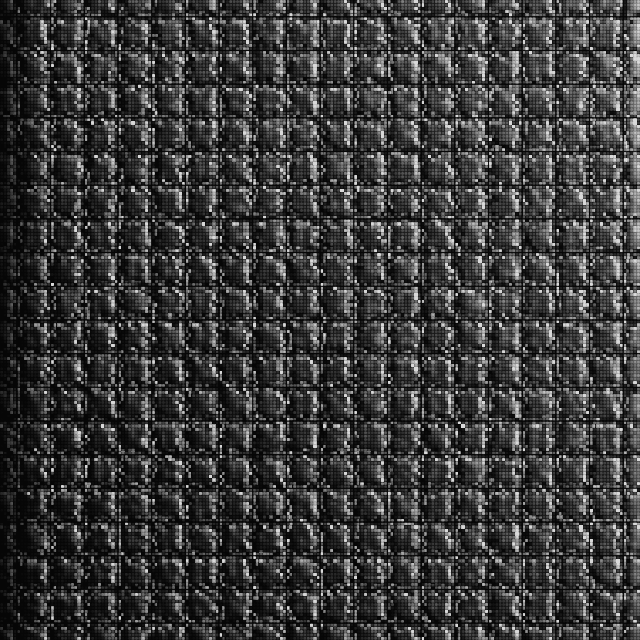
A Shadertoy shader for this pattern:

```glsl
#define REPEATS 19.0
#define STUDS 10.0
#define PAD_HALF 0.43
#define PAD_ROUND 0.15
#define EDGE_JITTER 0.24
#define LUMP_HEIGHT 0.55
#define RELIEF_GAIN 0.68
#define SHADOW_GAIN 0.24
#define SEAM_WIDTH 0.020
#define BEAD_WIDTH 0.075
#define CHIP_SHARE 0.27
#define STUD_RADIUS 0.41

float hash(vec2 p) {
    vec3 q = fract(p.xyx * vec3(0.1031, 0.1030, 0.0973));
    q += dot(q, q.yzx + 33.33);
    return fract((q.x + q.y) * q.z);
}

// Distance to the nearest scattered point
float cellular(vec2 p) {
    vec2 cell = floor(p);
    float nearest = 2.0;
    for (int y = -1; y <= 1; y++)
    for (int x = -1; x <= 1; x++) {
        vec2 c = cell + vec2(x, y);
        vec2 site = c + vec2(hash(c), hash(c + 57.0));
        nearest = min(nearest, distance(p, site));
    }
    return nearest;
}

float roundedBox(vec2 p, float halfSize, float radius) {
    vec2 d = abs(p) - halfSize + radius;
    return length(max(d, 0.0)) + min(max(d.x, d.y), 0.0) - radius;
}

// Height of a ragged pillow, one value per stud
float padHeight(vec2 stud) {
    vec2 local = fract((stud + 0.5) / STUDS + 0.5) - 0.5;
    float edge = roundedBox(local, PAD_HALF, PAD_ROUND);
    edge += EDGE_JITTER * (hash(stud + 11.0) - 0.5) * smoothstep(-0.13, -0.06, edge);
    float dome = sqrt(clamp(-edge / 0.21, 0.0, 1.0));
    return dome * (1.0 + LUMP_HEIGHT * (0.5 - cellular(stud / 4.3)));
}

// Broken bright strip beside a seam; along is the stud index on its length
float bead(float across, float along, float line, float aa) {
    float shift = 0.07 * step(0.65, hash(vec2(along, line + 37.0)));
    float start = -0.5 + SEAM_WIDTH + shift;
    float strip = smoothstep(start - aa, start + aa, across)
        * (1.0 - smoothstep(-aa, aa, across - start - BEAD_WIDTH));
    float present = step(0.45, hash(vec2(floor(along / 2.0), line)));
    return strip * present * (0.4 + 0.6 * hash(vec2(along, line + 91.0)));
}

void mainImage(out vec4 fragColor, in vec2 fragCoord) {
    vec2 uv = fragCoord / iResolution.xy;
    vec2 grid = uv * REPEATS + 0.5;
    vec2 local = fract(grid) - 0.5;
    vec2 id = floor(grid);
    vec2 studGrid = uv * REPEATS * STUDS;
    vec2 stud = floor(studGrid);
    float aa = 0.5 * REPEATS / iResolution.y;

    // Light from the upper right
    float height = padHeight(stud);
    float slopeX = padHeight(stud - vec2(1, 0)) - padHeight(stud + vec2(1, 0));
    float slopeY = padHeight(stud - vec2(0, 1)) - padHeight(stud + vec2(0, 1));
    float slope = 0.72 * slopeX + 0.36 * slopeY;
    float ambient = mix(0.06, 0.34, dot(uv, vec2(0.6, 0.4)));
    float tone = ambient + RELIEF_GAIN * max(slope, 0.0);
    tone = max(tone + SHADOW_GAIN * min(slope, 0.0), 0.045);
    tone *= mix(0.42, 1.0, smoothstep(0.0, 0.4, height));
    tone *= 0.84 + 0.32 * hash(stud + 203.0);

    // Bright chips, beads and dark seams in the grooves
    float groove = 1.0 - smoothstep(0.1, 0.4, height);
    float chip = step(1.0 - CHIP_SHARE, hash(stud + 431.0));
    tone += groove * chip * (0.12 + 0.25 * hash(stud + 77.0));
    tone += 0.50 * bead(local.x, stud.y, id.x + 300.0, aa);
    tone += 0.24 * bead(local.y, stud.x, id.y + 700.0, aa);
    vec2 seamDistance = 0.5 - abs(local);
    float seam = 1.0 - smoothstep(SEAM_WIDTH - aa, SEAM_WIDTH + aa,
                                  min(seamDistance.x, seamDistance.y));
    tone *= 1.0 - 0.7 * seam;

    // Raised studs separated by dark gaps, flatter where bright
    vec2 face = fract(studGrid) - 0.5;
    float cap = 1.0 - smoothstep(-aa * STUDS, aa * STUDS, length(face) - STUD_RADIUS);
    float gap = mix(0.46, 0.88, smoothstep(0.2, 0.55, tone));
    tone *= mix(gap, 1.16 + 0.2 * (face.x + face.y), cap);

    // Falloff at the left and glow at the right border
    tone *= mix(0.3, 1.0, smoothstep(0.0, 0.08, uv.x));
    tone += 0.35 * smoothstep(0.97, 1.0, uv.x) * mix(0.4, 1.0, uv.y) * height;

    fragColor = vec4(vec3(clamp(tone, 0.025, 0.85)), 1.0);
}
```
